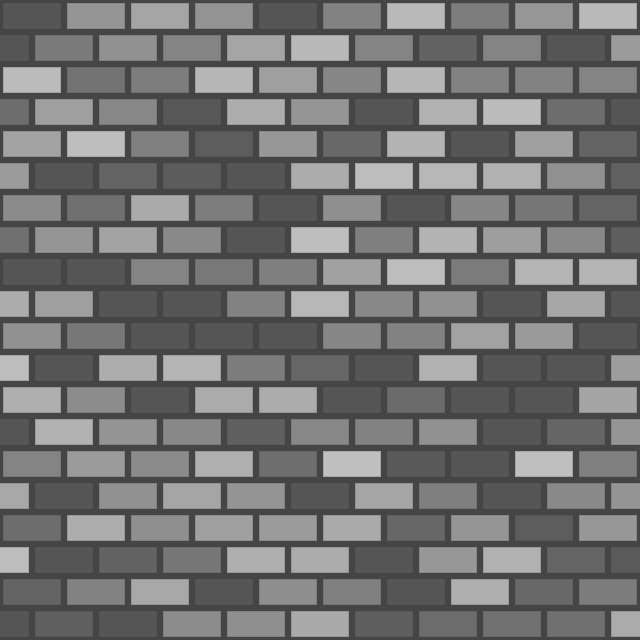
Reproduce this pattern procedurally as a WebGL 1 fragment shader.

```glsl
precision highp float;
// Running-bond brick wall: 10 bricks across, 20 courses, every other course
// shifted by half a brick. Each brick gets one flat grey from a hash of its
// cell, over dark mortar; edges are smoothed by box distance.

uniform vec2 u_resolution;

float hash(vec2 cell) {
  return fract(sin(dot(cell, vec2(12.9898, 78.233))) * 43758.5453);
}

// Grey of a brick: a share of bricks sits at the darkest tone,
// few are dark to middle, and the rest spread evenly up to light.
float brickTone(vec2 cell) {
  float h = hash(cell) - 0.38;
  return max(0.333, 0.49 + min(0.42 * h, 0.85 * h));
}

// Coverage of the brick face, with the signed distance in canvas units.
float brickMask(vec2 local, vec2 brickSize) {
  vec2 edge = abs(local - 0.5) * brickSize - 0.5 * brickSize + 0.005;
  float pixel = 1.0 / min(u_resolution.x, u_resolution.y);
  return clamp(0.5 - max(edge.x, edge.y) / pixel, 0.0, 1.0);
}

void main() {
  vec2 bricks = vec2(10.0, 20.0);
  vec2 grid = gl_FragCoord.xy / u_resolution * bricks;

  // Even courses, counted from the bottom, are shifted by half a brick
  grid.x += 0.5 * (1.0 - mod(floor(grid.y), 2.0));

  vec2 cell = floor(grid);
  float mask = brickMask(fract(grid), 1.0 / bricks);
  float grey = mix(0.27, brickTone(cell), mask);
  gl_FragColor = vec4(vec3(grey), 1.0);
}
```
